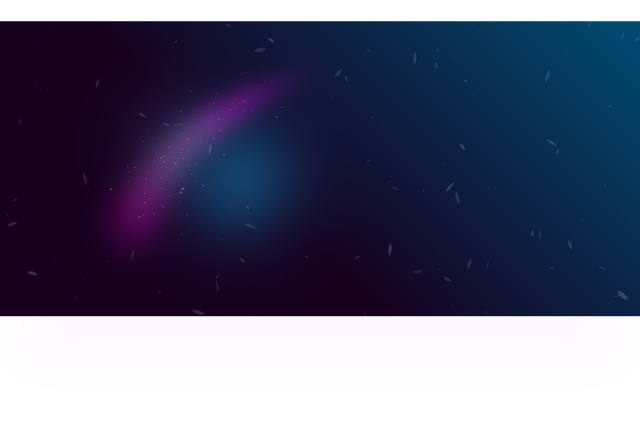
Give the GLSL for this background, as a Shadertoy shader.

```glsl
float hash(float n) {
    return fract(sin(n * 127.1) * 43758.5453);
}

mat2 rotation(float angle) {
    float c = cos(angle), s = sin(angle);
    return mat2(c, -s, s, c);
}

// Centre line of the nebula, from its wide foot (0) to its thin tip (1)
vec2 arcPoint(float t) {
    vec2 a = mix(vec2(0.306, 0.425), vec2(0.355, 0.707), t);
    vec2 b = mix(vec2(0.355, 0.707), vec2(0.79, 0.845), t);
    return mix(a, b, t);
}

// Coverage of a pointed sliver lying along the x axis
float sliver(vec2 q, float len, float width, float px) {
    float x = q.x / len;
    float d = width * (1.0 - x * x) - abs(q.y);
    return smoothstep(-0.6 * px, 0.8 * px, d) * step(abs(x), 1.3);
}

vec3 skyGradient(vec2 p) {
    float t = clamp((p.x + p.y - 1.158) / 1.223, 0.0, 1.0);
    return mix(vec3(0.085, 0.0, 0.115), vec3(0.0, 0.28, 0.43), t);
}

vec3 addBlueGlow(vec3 col, vec2 p) {
    vec2 halo = p - vec2(0.43, 0.665);
    vec2 core = p - vec2(0.567, 0.578);
    col = mix(col, vec3(0.18, 0.19, 0.38), 0.4 * exp(-dot(halo, halo) / 0.017));
    return mix(col, vec3(0.07, 0.26, 0.43), 0.96 * exp(-dot(core, core) / 0.022));
}

// Soft blobs summed along the arc, paler in its middle
vec3 nebula(vec2 p) {
    vec3 glow = vec3(0.0);
    vec2 previous = arcPoint(0.0);
    for (int i = 1; i <= 32; i++) {
        float t = float(i) / 32.0;
        vec2 centre = arcPoint(t);
        vec2 d = p - centre;
        float radius = mix(0.073, 0.029, t);
        float weight = distance(centre, previous) / (radius * 1.772);
        float pale = smoothstep(0.05, 0.38, t) * (1.0 - smoothstep(0.45, 0.72, t));
        vec3 tint = mix(vec3(0.29, 0.0, 0.25), vec3(0.21, 0.13, 0.17), pale);
        tint *= 1.0 - smoothstep(0.6, 1.0, t);
        glow += tint * weight * exp(-dot(d, d) / (radius * radius));
        previous = centre;
    }
    return glow;
}

// Small bright flecks crowded around the arc
vec3 addFlecks(vec3 col, vec2 p, float px) {
    for (int i = 0; i < 130; i++) {
        float n = float(i) + 1.0;
        float t = mix(0.06, 0.88, 0.5 * (hash(n) + hash(n + 201.3)));
        float spread = hash(n + 311.7) + hash(n + 417.1) + hash(n + 523.9) - 1.5;
        vec2 tangent = normalize(arcPoint(t + 0.01) - arcPoint(t));
        vec2 centre = arcPoint(t) + vec2(tangent.y, -tangent.x) * spread * mix(0.12, 0.05, t);
        float size = mix(0.0015, 0.0046, pow(hash(n + 631.0), 3.0));
        vec2 q = rotation(1.2 * hash(n + 717.0) - 0.6) * (p - centre);
        vec3 tint = mix(vec3(0.75, 0.4, 0.48), vec3(0.85, 0.12, 0.48), smoothstep(0.3, 0.6, t));
        float alpha = mix(0.25, 0.8, hash(n + 823.0));
        col = mix(col, tint, alpha * sliver(q, size, size * 0.55, px));
    }
    return col;
}

// Dim drifting flakes, mostly tiny with a few long ones
vec3 addFlakes(vec3 col, vec2 p, float px) {
    for (int i = 0; i < 110; i++) {
        float n = float(i) + 1.0;
        vec2 centre = vec2(1.515 * hash(n + 37.0), mix(0.255, 0.945, pow(hash(n + 149.0), 1.25)));
        float len = mix(0.002, 0.018, pow(hash(n + 263.0), 3.0));
        float width = len * mix(0.16, 0.36, hash(n + 359.0));
        vec2 q = rotation(3.1416 * hash(n + 467.0)) * (p - centre);
        float alpha = mix(0.15, 0.38, hash(n + 571.0));
        col = mix(col, vec3(0.5, 0.52, 0.6), alpha * sliver(q, len, width, px));
    }
    return col;
}

void mainImage(out vec4 fragColor, in vec2 fragCoord) {
    vec2 uv = fragCoord / iResolution.xy;
    vec2 p = uv * vec2(1.515, 1.0);
    float px = 1.0 / iResolution.y;

    // Pale page with a faint pink shade under the panel
    float shade = smoothstep(0.04, 0.25, uv.y) * step(uv.y, 0.6);
    shade *= smoothstep(-0.04, 0.12, min(uv.x, 1.0 - uv.x));
    vec3 page = vec3(1.0) - vec3(0.0, 0.025, 0.003) * shade;

    // Night panel
    vec3 sky = addBlueGlow(skyGradient(p), p) + nebula(p);
    sky = addFlakes(sky, p, px);
    sky = addFlecks(sky, p, px);

    float edge = 0.3495 - abs(uv.y - 0.6);
    float panel = smoothstep(-0.5 * px, 0.5 * px, edge);
    fragColor = vec4(mix(page, sky, panel), 1.0);
}
```
